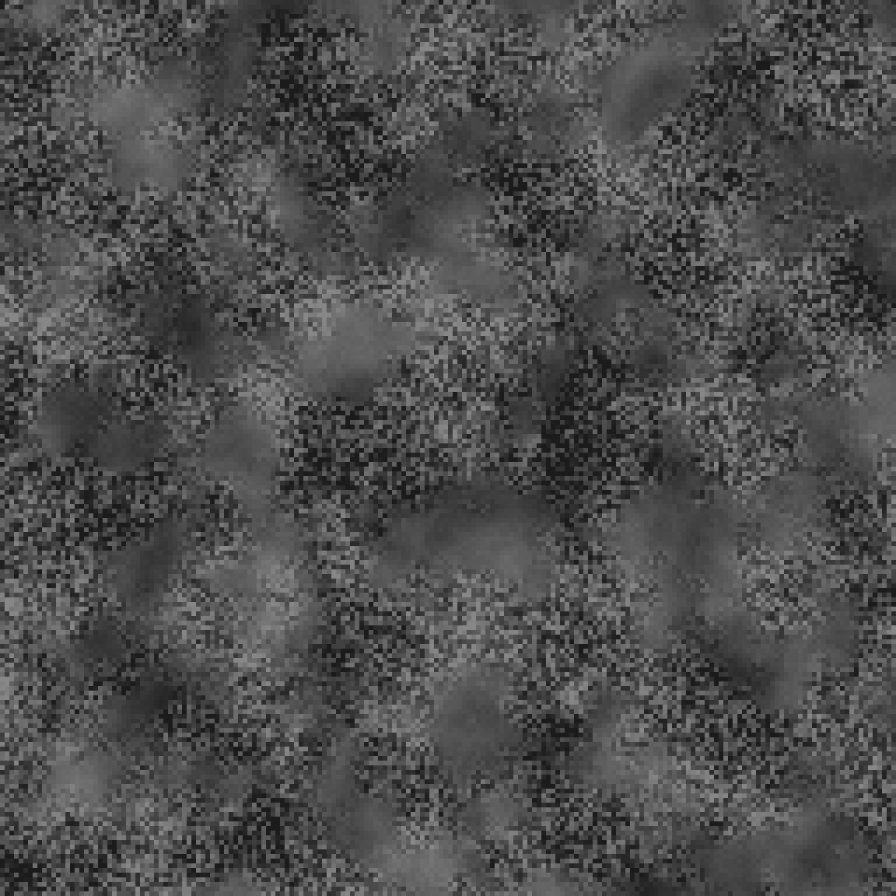
Write a WebGL 1 fragment shader that draws this texture.

```glsl
precision highp float;
// Dark grey mottled stone drawn as a mosaic of tiny square grains.
// Cloudy gradient noise sets the local tone; a second noise decides where
// the surface is smooth and where it breaks up into random speckle.

uniform vec2 u_resolution;

#define CELLS 192.0          // grains across the canvas
#define CLOUD_SCALE 6.0      // broad patches across the canvas
#define CLOUD_GAIN 0.74      // strength of each finer octave
#define CLOUD_CONTRAST 0.185
#define ROUGH_SCALE 8.0      // size of the smooth and speckled areas
#define SPECKLE 0.185        // tone range of single grains
#define MEAN_TONE 0.302
#define DARKEST 0.105
#define LIGHTEST 0.53

const mat2 OCTAVE_TURN = mat2(0.8, 0.6, -0.6, 0.8);

vec2 hash2(vec2 p) {
  vec3 q = fract(p.xyx * vec3(0.1031, 0.1030, 0.0973));
  q += dot(q, q.yzx + 33.33);
  return fract((q.xx + q.yz) * q.zy);
}

vec2 gradient(vec2 corner) {
  float angle = 6.2832 * hash2(corner + 57.0).x;
  return vec2(cos(angle), sin(angle));
}

float gradientNoise(vec2 p) {
  vec2 i = floor(p), f = fract(p);
  vec2 u = f * f * f * (f * (f * 6.0 - 15.0) + 10.0);
  vec2 e = vec2(1.0, 0.0);
  float bottom = mix(dot(gradient(i), f),
                     dot(gradient(i + e.xy), f - e.xy), u.x);
  float top = mix(dot(gradient(i + e.yx), f - e.yx),
                  dot(gradient(i + e.xx), f - e.xx), u.x);
  return mix(bottom, top, u.y);
}

// 0 in smooth patches, 1 in speckled ones
float roughness(vec2 p) {
  vec2 q = p * ROUGH_SCALE + 91.3;
  float n = gradientNoise(q);
  n += 0.6 * gradientNoise(OCTAVE_TURN * q * 2.1 + 13.7);
  n += 0.4 * gradientNoise(q * 4.7 + 41.1);
  return smoothstep(-0.4, 0.2, n);
}

// Broad octaves everywhere, fine ones mainly where the surface is rough
float clouds(vec2 p, float rough) {
  vec2 q = p * CLOUD_SCALE + 20.6;
  float sum = 0.0, weight = 1.0;
  for (int octave = 0; octave < 5; octave++) {
    float fine = smoothstep(1.0, 4.0, float(octave));
    sum += weight * mix(1.0, 0.15 + rough, fine) * gradientNoise(q);
    q = OCTAVE_TURN * q * 2.03 + 17.3;
    weight *= CLOUD_GAIN;
  }
  return sum;
}

float grainTone(vec2 cell) {
  vec2 p = (cell + 0.5) / CELLS;
  float rough = roughness(p);
  float speckle = 2.0 * hash2(cell + 311.0).y - 1.0;
  float tone = MEAN_TONE + CLOUD_CONTRAST * clouds(p, rough)
             + SPECKLE * mix(0.08, 1.0, rough) * speckle;
  return clamp(tone, DARKEST, LIGHTEST);
}

void main() {
  float size = min(u_resolution.x, u_resolution.y);
  vec2 p = gl_FragCoord.xy / size * CELLS;
  float pixel = min(CELLS / size, 1.0);

  // Blend the grains under this pixel by the area each one covers
  vec2 low = floor(p - 0.5 * pixel);
  vec2 share = clamp((p + 0.5 * pixel - low - 1.0) / pixel, 0.0, 1.0);
  float tone = 0.0;
  for (int y = 0; y < 2; y++) {
    for (int x = 0; x < 2; x++) {
      vec2 side = vec2(float(x), float(y));
      vec2 cover = mix(1.0 - share, share, side);
      tone += cover.x * cover.y * grainTone(low + side);
    }
  }
  gl_FragColor = vec4(vec3(tone), 1.0);
}
```
